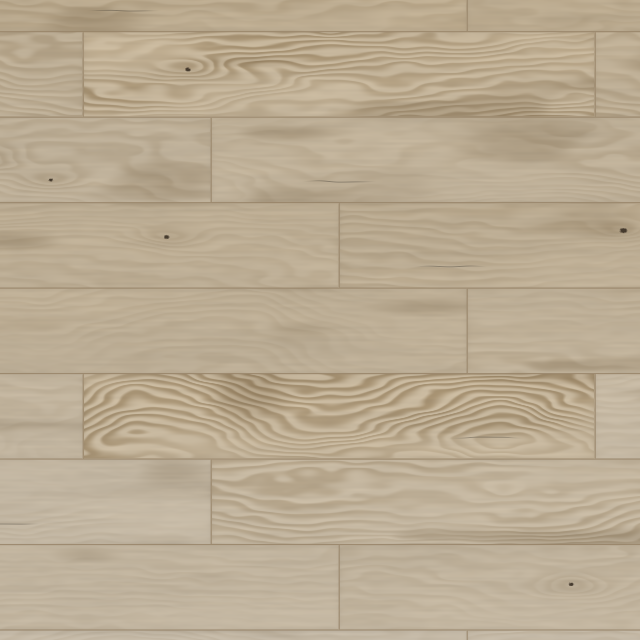
Give the GLSL for this texture, as a Shadertoy shader.

```glsl
// Pale oak floor: long planks in staggered rows with thin brown seams.
// Grain is drawn as contour bands of a stretched, warped noise field, with
// fine fibres, smoky stains, pin knots and mineral streaks seeded per plank.

const float ROW_HEIGHT   = 0.13356;
const float ROW_OFFSET   = 0.0156;   // height of the lowest seam
const float PLANK_LENGTH = 0.8;
const float FIRST_JOINT  = 0.53;     // joint position in row zero
const float ROW_SHIFT    = 0.2;      // joint step from row to row
const float SEAM_HALF    = 0.0009;
const float KNOT_CHANCE  = 0.32;
const float STREAK_CHANCE = 0.25;

const vec3 WARM_OAK  = vec3(0.730, 0.666, 0.560);
const vec3 PALE_OAK  = vec3(0.775, 0.735, 0.670);
const vec3 LATEWOOD  = vec3(0.82, 0.78, 0.71);   // multiplies the base tone
const vec3 STAIN     = vec3(0.80, 0.77, 0.72);
const vec3 SEAM      = vec3(0.59, 0.51, 0.40);
const vec3 KNOT      = vec3(0.20, 0.16, 0.12);

float hash(vec2 p) {
    vec3 q = fract(p.xyx * 0.1031);
    q += dot(q, q.yzx + 33.33);
    return fract((q.x + q.y) * q.z);
}

float noise(vec2 p) {
    vec2 i = floor(p), f = fract(p);
    f = f * f * (3.0 - 2.0 * f);
    vec2 e = vec2(0.0, 1.0);
    return mix(mix(hash(i), hash(i + e.yx), f.x),
               mix(hash(i + e.xy), hash(i + e.yy), f.x), f.y);
}

float plankHash(vec2 id, float salt) {
    return hash(id * 7.0 + vec2(salt * 13.7, salt * 5.3) + 40.0);
}

// Height field whose integer levels are the growth rings.
float ringField(vec2 p, float warp) {
    float h = p.y * 58.0;
    h += warp * noise(p * vec2(3.5, 13.0));
    h += warp * 0.3 * noise(p * vec2(9.0, 34.0) + 17.0);
    return h + 0.7 * noise(p * vec2(26.0, 85.0) + 5.0);
}

// Asymmetric band: slow darkening, quick return to light wood.
float ringBand(float h) {
    float f = fract(h);
    return smoothstep(0.1, 0.7, f) * (1.0 - smoothstep(0.75, 1.0, f));
}

float lineCover(float d, float halfWidth, float px) {
    return clamp((halfWidth - d) / px + 0.5, 0.0, 1.0);
}

void mainImage(out vec4 fragColor, in vec2 fragCoord) {
    vec2 uv = fragCoord / iResolution.xy;
    float px = 1.0 / iResolution.y;

    // Plank layout
    float row = floor((uv.y - ROW_OFFSET) / ROW_HEIGHT);
    float joint = mod(FIRST_JOINT - ROW_SHIFT * row, PLANK_LENGTH);
    float column = floor((uv.x - joint) / PLANK_LENGTH);
    vec2 id = vec2(column, row);
    vec2 size = vec2(PLANK_LENGTH, ROW_HEIGHT);
    vec2 local = uv - vec2(joint, ROW_OFFSET) - id * size;

    // Plank character: every fourth row has a boldly figured middle plank
    bool bold = mod(row, 4.0) == 2.0 && column == 0.0;
    float chance = plankHash(id, 1.0);
    float figure = bold ? 1.0 : mix(0.15, 0.6, chance * chance);
    float warp = bold ? 9.0 : mix(3.5, 8.0, plankHash(id, 2.0));
    float paleness = 0.78 - 0.68 * uv.y + 0.5 * (plankHash(id, 3.0) - 0.5);
    vec3 base = mix(WARM_OAK, PALE_OAK, clamp(paleness, 0.0, 1.0));
    vec2 p = local + 10.0 * vec2(plankHash(id, 4.0), plankHash(id, 5.0));

    // Pin knots bend the rings around them
    float knot = 0.0, halo = 0.0;
    for (float k = 0.0; k < 2.0; k++) {
        vec2 spot = vec2(plankHash(id, 10.0 + k), plankHash(id, 20.0 + k));
        vec2 d = local - size * mix(vec2(0.06, 0.12), vec2(0.94, 0.88), spot);
        float present = step(plankHash(id, 30.0 + k), KNOT_CHANCE);
        float radius = mix(0.0022, 0.0042, plankHash(id, 40.0 + k));
        float wobble = 0.0012 * (noise(local * 500.0) - 0.5);
        float edge = length(d * vec2(0.8, 1.1)) + wobble;
        knot = max(knot, present * lineCover(edge, radius, px * 1.5));
        vec2 q = d / vec2(0.05, 0.016);
        halo += present * exp(-dot(q, q));
    }

    // Growth rings, fading where they grow too fine to resolve
    float h = ringField(p, warp) + 2.5 * halo;
    float resolved = 1.0 - smoothstep(0.35, 0.9, fwidth(h));
    float patches = mix(0.35, 1.0, smoothstep(0.25, 0.7, noise(p * vec2(4.0, 16.0) + 31.0)));
    float band = mix(0.4, ringBand(h), resolved);
    vec3 color = base * (1.0 + 0.055 * figure);
    color *= mix(vec3(1.0), LATEWOOD, band * figure * patches);

    // Fibres, broad tone drift and smoky stains
    float fibre = noise(p * vec2(10.0, 260.0)) + 0.6 * noise(p * vec2(45.0, 210.0)) - 0.8;
    float drift = noise(p * vec2(2.5, 20.0) + 9.0) - 0.5;
    color *= 1.0 + 0.035 * fibre + 0.035 * drift;
    float stain = smoothstep(0.74, 0.98, noise(p * vec2(5.0, 28.0) + 63.0));
    color *= mix(vec3(1.0), STAIN, 0.5 * stain + 0.25 * min(halo, 1.0));

    // Mineral streak: a short dark hairline along the grain
    vec2 s = local - size * vec2(mix(0.2, 0.8, plankHash(id, 6.0)), 0.25);
    s.y += 0.003 * (noise(vec2(p.x * 30.0, 2.0)) - 0.5);
    float streak = lineCover(abs(s.y), 0.0007, px) * (1.0 - smoothstep(0.02, 0.06, abs(s.x)));
    color *= 1.0 - 0.28 * streak * step(plankHash(id, 7.0), STREAK_CHANCE);
    color = mix(color, KNOT, 0.85 * knot);

    // Seams with a soft shaded edge
    vec2 border = min(local, size - local);
    float nearest = min(border.x, border.y);
    color *= 1.0 - 0.05 * exp(-nearest / 0.003);
    color = mix(color, SEAM, 0.8 * lineCover(nearest, SEAM_HALF, px));

    fragColor = vec4(color, 1.0);
}
```
